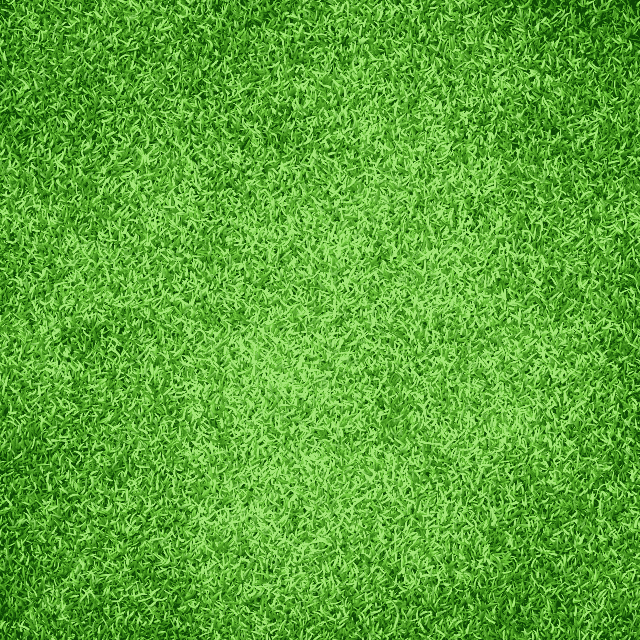
A Shadertoy shader for this texture:

```glsl
// Dense lawn of short, tangled grass blades, seen from above with darker corners.

const int LAYERS = 9;
const float CELL = 0.011;          // spacing of blades within one layer
const float BLADE_LENGTH = 0.0175;
const float BLADE_WIDTH = 0.0017;  // half width at the root
const float MEAN_TONE = 0.565;
const float CONTRAST = 1.38;

const vec3 SOIL_GREEN  = vec3(0.05, 0.28, 0.02);
const vec3 DEEP_GREEN  = vec3(0.19, 0.49, 0.07);
const vec3 LEAF_GREEN  = vec3(0.31, 0.62, 0.14);
const vec3 FRESH_GREEN = vec3(0.45, 0.79, 0.24);
const vec3 MUTED_GREEN = vec3(0.45, 0.73, 0.31);
const vec3 PALE_GREEN  = vec3(0.65, 0.91, 0.47);

vec4 hash4(vec2 p) {
    vec4 q = fract(p.xyxy * vec4(0.1031, 0.1030, 0.0973, 0.1099));
    q += dot(q, q.wzxy + 33.33);
    return fract((q.xxyz + q.yzzw) * q.zywx);
}

float valueNoise(vec2 p) {
    vec2 i = floor(p), f = fract(p);
    f = f * f * (3.0 - 2.0 * f);
    float low = mix(hash4(i).x, hash4(i + vec2(1, 0)).x, f.x);
    float high = mix(hash4(i + vec2(0, 1)).x, hash4(i + vec2(1, 1)).x, f.x);
    return mix(low, high, f.y);
}

vec2 rotate(vec2 p, float angle) {
    float c = cos(angle), s = sin(angle);
    return vec2(c * p.x - s * p.y, s * p.x + c * p.y);
}

float inside(float dist, float soft) {
    return 1.0 - smoothstep(-soft, soft, dist);
}

// Curved, tapering blade: x = coverage, y = position from root to tip, z = side
vec3 blade(vec2 p, float angle, float len, float width, float bend, float soft) {
    p = rotate(p, angle);
    float t = clamp(p.y / len + 0.5, 0.0, 1.0);
    p.x -= bend * len * (t - 0.5) * (t - 0.5);
    float halfWidth = width * sqrt(1.0 - t * t);
    float cover = inside(abs(p.x) - halfWidth, soft)
                * inside(abs(p.y) - 0.5 * len, soft);
    return vec3(cover, t, clamp(p.x / width, -1.0, 1.0));
}

// Paints one layer over the surface, where x = tone and y = mutedness
vec2 paintLayer(vec2 surface, vec2 uv, float depth, float seed, float lean, float soft) {
    vec2 grid = rotate(uv, seed * 0.7) / CELL + seed * 17.37;
    vec2 home = floor(grid);
    for (int y = -1; y <= 1; y++)
    for (int x = -1; x <= 1; x++) {
        vec2 id = home + vec2(x, y);
        vec4 place = hash4(id + seed * 31.0);
        vec4 look = hash4(id + seed * 57.0 + 211.0);
        vec2 local = rotate((grid - id - place.xy) * CELL, -seed * 0.7);

        float angle = (place.z - 0.5) * 2.6 + lean;
        float len = BLADE_LENGTH * mix(0.55, 1.15, place.w);
        float width = BLADE_WIDTH * mix(0.65, 1.2, look.x);
        float bend = (look.y - 0.5) * 1.1;

        // Soft shadow falling to the lower right, then the blade itself
        vec2 shadowOffset = vec2(-0.0012, 0.0014);
        float shadow = blade(local + shadowOffset, angle, len, width, bend, soft * 1.8).x;
        surface.x -= 0.22 * shadow * (surface.x + 0.1);

        vec3 b = blade(local, angle, len, width, bend, soft);
        float tone = 0.37 + 0.38 * depth + 0.74 * (look.z - 0.5)
                   + 0.34 * (b.y - 0.45) - 0.08 * b.z;
        surface = mix(surface, vec2(tone, look.w), b.x);
    }
    return surface;
}

vec3 grassColor(float tone, float muted) {
    float s = clamp(tone, 0.0, 1.0) * 4.0;
    vec3 light = mix(FRESH_GREEN, MUTED_GREEN, smoothstep(0.5, 0.75, muted));
    vec3 color = mix(SOIL_GREEN, DEEP_GREEN, clamp(s, 0.0, 1.0));
    color = mix(color, LEAF_GREEN, clamp(s - 1.0, 0.0, 1.0));
    color = mix(color, light, clamp(s - 2.0, 0.0, 1.0));
    return mix(color, PALE_GREEN, clamp(s - 3.0, 0.0, 1.0));
}

void mainImage(out vec4 fragColor, in vec2 fragCoord) {
    vec2 uv = fragCoord / iResolution.y;
    vec2 centered = fragCoord / iResolution.xy - 0.5;
    float soft = 0.55 / iResolution.y;

    // Blades, from the shaded undergrowth up to the lit tips
    float lean = 0.9 * (valueNoise(uv * 22.0) - 0.5);
    vec2 surface = vec2(0.03, 0.0);
    for (int i = 0; i < LAYERS; i++) {
        float depth = float(i) / float(LAYERS - 1);
        surface = paintLayer(surface, uv, depth, float(i) + 1.0, lean, soft);
    }

    // Broad patches and the fall of light towards the corners
    float patches = 0.12 * (valueNoise(uv * 5.0 + 3.0) - 0.5)
                  + 0.12 * (valueNoise(uv * 15.0 + 9.0) - 0.5);
    float vignette = 0.12 - 0.75 * dot(centered, centered);
    float tone = surface.x + patches + vignette;
    tone = MEAN_TONE + 0.03 + CONTRAST * (tone - MEAN_TONE);
    fragColor = vec4(grassColor(tone, surface.y), 1.0);
}
```
